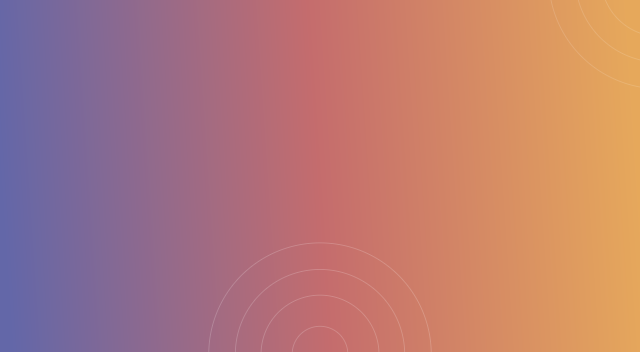
A Shadertoy shader for this background:

```glsl
// Four concentric hairline circles, lengths in canvas heights
float rings(vec2 p, vec2 centre) {
    float radii[4] = float[4](0.079, 0.1675, 0.2405, 0.316);
    float d = length(p - centre);
    float soft = 1.0 / iResolution.y;
    float cover = 0.0;
    for (int i = 0; i < 4; i++) {
        float edge = abs(d - radii[i]) - 0.0012;
        cover = max(cover, clamp(0.5 - edge / soft, 0.0, 1.0));
    }
    return cover;
}

void mainImage(out vec4 fragColor, in vec2 fragCoord) {
    vec2 uv = fragCoord / iResolution.xy;
    vec2 p = fragCoord / iResolution.y;
    float aspect = iResolution.x / iResolution.y;

    // Slightly tilted three-stop gradient
    vec3 indigo = vec3(0.388, 0.404, 0.660);
    vec3 rose = vec3(0.770, 0.425, 0.428);
    vec3 amber = vec3(0.902, 0.660, 0.358);
    float t = uv.x + 0.037 * (uv.y - 0.5);
    vec3 color = mix(indigo, rose, clamp(2.0 * t, 0.0, 1.0));
    color = mix(color, amber, clamp(2.0 * t - 1.0, 0.0, 1.0));

    // Faint rings at the bottom centre and the top right corner
    float bottomRings = rings(p, vec2(0.5 * aspect, -0.006));
    float cornerRings = rings(p, vec2(aspect + 0.0566, 1.0637));
    color = mix(color, vec3(1.0), 0.2 * bottomRings + 0.15 * cornerRings);

    fragColor = vec4(color, 1.0);
}
```
